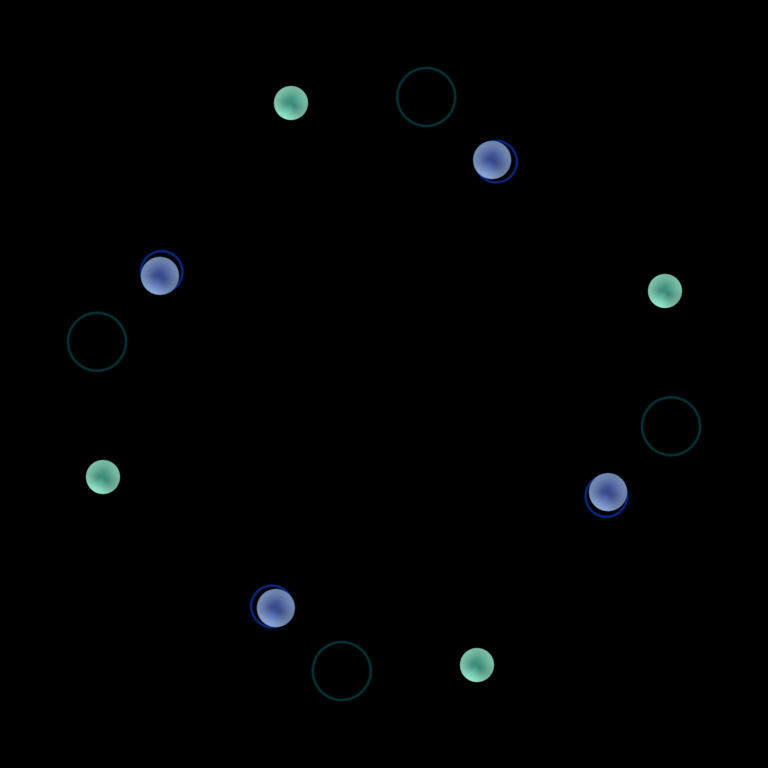
Give the GLSL for this background, as a Shadertoy shader.

```glsl
// Small glassy beads and thin hoops on black, repeated in four quarter turns.
// Each is a circle distance function; the beads are shaded by a radial
// gradient with layered angular sines for the brushed sheen.

// Position of a part after a number of clockwise quarter turns.
vec2 quarterTurn(vec2 v, int turns) {
    for (int i = 0; i < turns; i++) v = vec2(v.y, -v.x);
    return v;
}

// Thin bright line with a faint halo around it.
float hoop(vec2 p, float radius) {
    float d = abs(length(p) - radius);
    float line = 1.0 - smoothstep(0.0003, 0.0027, d);
    return line + 0.15 * exp(-d * d / 0.000012);
}

// Disc with a deep core, pale border and soft brushed streaks.
vec3 bead(vec3 base, vec2 p, float radius, vec3 core, vec3 border) {
    float dist = length(p);
    float r = dist / radius;
    float angle = atan(p.y, p.x);
    float streaks = 0.6 * sin(2.0 * angle - 0.5) + 0.4 * sin(3.0 * angle + 1.0);
    float sheen = 0.07 * streaks * smoothstep(0.0, 0.3, r)
                - 0.06 * dot(p, vec2(0.7)) / radius;
    vec3 color = mix(core, border, smoothstep(0.0, 1.0, r)) * (1.0 + 1.5 * sheen);
    float soft = max(0.0012, 0.75 / iResolution.y);
    return mix(base, color, 1.0 - smoothstep(-soft, soft, dist - radius));
}

void mainImage(out vec4 fragColor, in vec2 fragCoord) {
    vec2 p = (fragCoord - 0.5 * iResolution.xy) / iResolution.y;
    vec3 color = vec3(0.0);

    for (int turn = 0; turn < 4; turn++) {
        // Hoops glow behind the beads
        vec2 tealHoop = p - quarterTurn(vec2(0.0550, 0.3737), turn);
        vec2 blueHoop = p - quarterTurn(vec2(0.1460, 0.2895), turn);
        color += vec3(0.02, 0.17, 0.18) * hoop(tealHoop, 0.0377);
        color += vec3(0.03, 0.13, 0.42) * hoop(blueHoop, 0.0270);

        // Beads
        vec2 blueBead = p - quarterTurn(vec2(0.1408, 0.2917), turn);
        vec2 greenBead = p - quarterTurn(vec2(-0.1211, 0.3659), turn);
        color = bead(color, blueBead, 0.0249, vec3(0.22, 0.29, 0.55), vec3(0.46, 0.55, 0.71));
        color = bead(color, greenBead, 0.0223, vec3(0.24, 0.55, 0.48), vec3(0.50, 0.76, 0.67));
    }

    fragColor = vec4(color, 1.0);
}
```
